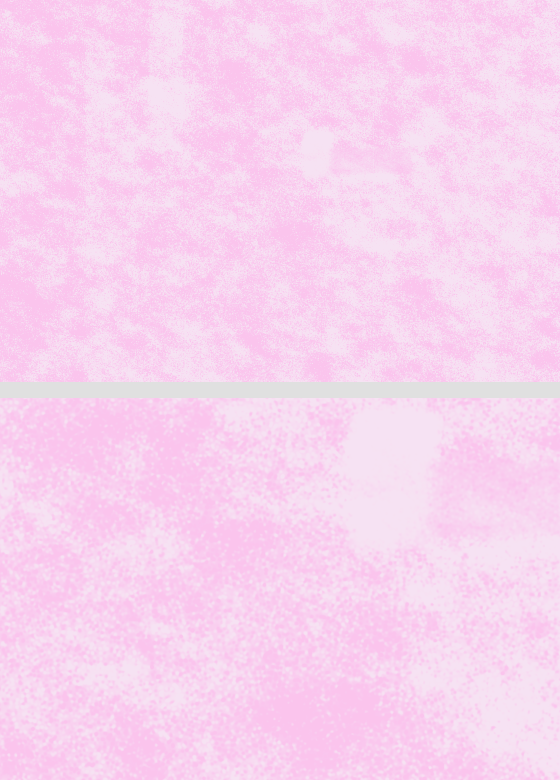
Top, the full canvas; bottom, a detail of the centre.
Write a Shadertoy shader that draws this texture.

```glsl
#define PALE vec3(0.966, 0.886, 0.951)
#define PINK vec3(0.983, 0.768, 0.931)
#define BLOTCH_FREQ 21.0
#define BLOTCH_STRETCH 0.70
#define BLOTCH_SLANT 0.20
#define BLOTCH_CONTRAST 0.40
#define OCTAVE_GAIN 0.66
#define CLOUD_CONTRAST 0.17
#define GRAIN_FREQ 350.0
#define GRAIN_CONTRAST 0.50
#define PATCH_EDGE 0.008

vec3 hash3(vec2 cell) {
    vec3 h = fract(cell.xyx * vec3(0.1031, 0.1030, 0.0973));
    h += dot(h, h.yxz + 33.33);
    return fract((h.xxy + h.yzz) * h.zyx);
}

// Cellular noise: one soft bump of random sign and strength per cell
float bumps(vec2 p) {
    vec2 cell = floor(p);
    float sum = 0.0;
    for (int y = -1; y <= 1; y++)
    for (int x = -1; x <= 1; x++) {
        vec2 neighbour = cell + vec2(x, y);
        vec3 rnd = hash3(neighbour);
        vec2 d = p - neighbour - rnd.xy;
        float falloff = max(0.0, 1.0 - dot(d, d));
        sum += (2.0 * rnd.z - 1.0) * falloff * falloff * falloff;
    }
    return sum;
}

float blotches(vec2 p) {
    float sum = 0.0, gain = 1.0;
    for (int i = 0; i < 4; i++) {
        sum += gain * bumps(p);
        p = p * 2.03 + 17.3;
        gain *= OCTAVE_GAIN;
    }
    return sum;
}

float softBox(vec2 p, vec2 low, vec2 high) {
    vec2 inside = smoothstep(-PATCH_EDGE, PATCH_EDGE, min(p - low, high - p));
    return inside.x * inside.y;
}

void mainImage(out vec4 fragColor, in vec2 fragCoord) {
    vec2 p = fragCoord / iResolution.y;

    // Slanted, slightly flattened flakes over broad clouds
    vec2 slanted = vec2(p.x * BLOTCH_STRETCH, p.y + BLOTCH_SLANT * p.x);
    float paleness = 0.48 + BLOTCH_CONTRAST * blotches(slanted * BLOTCH_FREQ + 40.0);
    paleness += CLOUD_CONTRAST * bumps(p * vec2(5.0, 4.0) + 8.0);
    paleness += 0.14 * (smoothstep(0.0, 1.4, p.x) - 0.5);

    // Faded upright bands and a deeper left margin
    paleness += 0.24 * softBox(p, vec2(0.225, 0.62), vec2(0.42, 0.90));
    paleness += 0.30 * softBox(p, vec2(0.39, 0.71), vec2(0.48, 1.10));
    paleness += 0.15 * softBox(p, vec2(0.225, -0.1), vec2(0.36, 0.62));
    paleness -= 0.10 * softBox(p, vec2(-0.1, -0.1), vec2(0.215, 1.10));

    // Washed patch with a smoother pink bar
    float wash = softBox(p, vec2(0.795, 0.535), vec2(0.87, 0.655));
    float rim = softBox(p, vec2(0.86, 0.526), vec2(1.09, 0.548));
    float bar = softBox(p, vec2(0.86, 0.543), vec2(1.08, 0.612));
    paleness += 0.45 * wash + 0.30 * rim;
    paleness = mix(paleness, 0.42 + 0.3 * (paleness - 0.5), 0.75 * bar);

    // Fine speckle
    float grain = bumps(p * GRAIN_FREQ + 3.7);
    paleness += GRAIN_CONTRAST * (1.0 - 0.6 * max(bar, wash)) * grain;

    fragColor = vec4(mix(PINK, PALE, smoothstep(0.0, 1.0, paleness)), 1.0);
}
```
